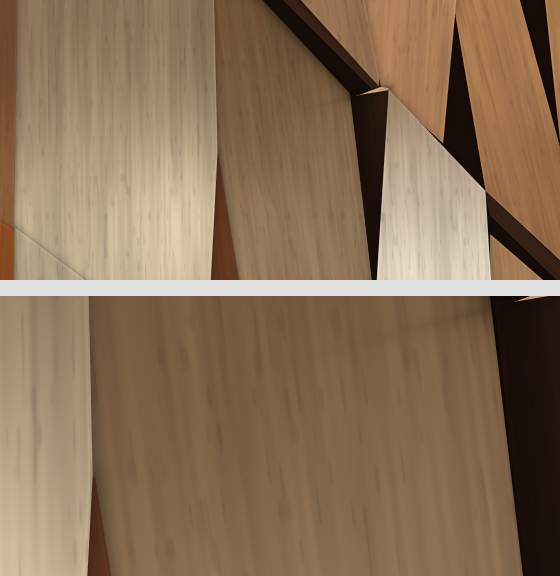
Top: the whole. Bottom: its middle third, enlarged.
Write a Shadertoy shader that draws this texture.

```glsl
// Overlapping slanted wood veneer panels with dark gaps between their facets.

float hash(vec2 p) {
    vec3 q = fract(vec3(p.xyx) * 0.1031);
    q += dot(q, q.yzx + 33.33);
    return fract((q.x + q.y) * q.z);
}

float noise(vec2 p) {
    vec2 i = floor(p), f = fract(p);
    f = f * f * (3.0 - 2.0 * f);
    return mix(mix(hash(i), hash(i + vec2(1, 0)), f.x),
               mix(hash(i + vec2(0, 1)), hash(i + vec2(1, 1)), f.x), f.y);
}

// Signed distance to the line a-b, positive on its left side
float side(vec2 p, vec2 a, vec2 b) {
    vec2 e = normalize(b - a);
    return dot(p - a, vec2(-e.y, e.x));
}

// Long fibres, broad streaks and cloudy stains; lean tilts the fibres
float woodGrain(vec2 p, float lean) {
    vec2 q = vec2(p.x + lean * p.y, p.y);
    float fibres = noise(q * vec2(115.0, 5.0)) - 0.5;
    float streaks = noise(q * vec2(32.0, 1.4) + 17.0) - 0.5;
    float stains = noise(q * vec2(7.0, 4.0) + 41.0) - 0.5;
    float pores = smoothstep(0.72, 0.95, noise(q * vec2(150.0, 22.0) + 73.0));
    return 1.0 + 0.11 * fibres + 0.10 * streaks + 0.08 * stains - 0.07 * pores;
}

// Paints a convex panel, corners clockwise, shaded from bottom to top
void panel(inout vec3 col, vec2 p, vec2 a, vec2 b, vec2 c, vec2 d,
           vec3 bottom, vec3 top, float lean) {
    float dist = max(max(side(p, a, b), side(p, b, c)),
                     max(side(p, c, d), side(p, d, a)));
    float cover = clamp(0.5 - dist * iResolution.y, 0.0, 1.0);
    vec3 wood = mix(bottom, top, smoothstep(0.0, 1.0, p.y)) * woodGrain(p, lean);
    wood *= 1.0 + 0.10 * exp(-abs(dist + 0.004) / 0.002);
    col *= 1.0 - 0.22 * exp(-max(dist, 0.0) / 0.010);
    col = mix(col, wood, cover);
}

void mainImage(out vec4 fragColor, in vec2 fragCoord) {
    vec2 p = fragCoord / iResolution.y;
    p.x *= 2.0 * iResolution.y / iResolution.x;
    vec3 shadow = vec3(0.09, 0.05, 0.035);
    vec3 darkFace = vec3(0.21, 0.125, 0.08);
    vec3 amber = vec3(0.66, 0.47, 0.31);
    vec3 col = shadow;

    // Right side: recessed faces, then amber panels
    panel(col, p, vec2(1.73, 0.32), vec2(2.05, 0.02), vec2(2.05, -0.06), vec2(1.75, 0.23),
          darkFace, darkFace, 0.9);
    panel(col, p, vec2(1.615, 1.01), vec2(1.854, 1.01), vec2(2.15, -0.07), vec2(1.734, 0.318),
          vec3(0.57, 0.40, 0.26), amber, 0.24);
    panel(col, p, vec2(1.945, 1.01), vec2(2.1, 1.01), vec2(2.1, 0.4), vec2(2.005, 0.45),
          amber, amber, 0.1);
    panel(col, p, vec2(1.75, 0.165), vec2(1.94, 0.0), vec2(1.93, -0.02), vec2(1.75, -0.02),
          vec3(0.62, 0.47, 0.32), amber, 0.1);
    panel(col, p, vec2(1.29, 1.01), vec2(1.631, 1.01), vec2(1.583, 0.487), vec2(1.36, 0.69),
          vec3(0.63, 0.47, 0.33), vec3(0.67, 0.49, 0.34), -0.07);

    // Diagonal bar and the panel above it
    panel(col, p, vec2(0.99, 1.02), vec2(1.073, 1.01), vec2(1.354, 0.69), vec2(1.33, 0.68),
          darkFace, darkFace, 0.9);
    panel(col, p, vec2(1.065, 1.01), vec2(1.30, 1.01), vec2(1.354, 0.727), vec2(1.354, 0.69),
          vec3(0.52, 0.39, 0.28), vec3(0.57, 0.43, 0.31), 0.16);

    // Broad middle panel, darkened where the bar overhangs it
    float overhang = exp(-max(-side(p, vec2(0.9375, 1.0), vec2(1.25, 0.666)), 0.0) / 0.02);
    float umber = 1.0 - 0.45 * overhang;
    panel(col, p, vec2(0.7, 1.255), vec2(1.25, 0.666), vec2(1.33, -0.01), vec2(0.7, -0.01),
          vec3(0.57, 0.465, 0.35) * umber, vec3(0.43, 0.315, 0.21) * umber, 0.13);

    // Narrow dark face, its lit cap and the pale panel beside it
    panel(col, p, vec2(1.255, 0.66), vec2(1.388, 0.682), vec2(1.344, -0.02), vec2(1.33, -0.02),
          shadow, mix(shadow, darkFace, smoothstep(1.27, 1.38, p.x)), 0.1);
    panel(col, p, vec2(1.28, 0.66), vec2(1.36, 0.69), vec2(1.39, 0.685), vec2(1.388, 0.678),
          amber, vec3(0.76, 0.61, 0.46), 0.0);
    panel(col, p, vec2(1.388, 0.682), vec2(1.734, 0.318), vec2(1.755, -0.02), vec2(1.344, -0.02),
          vec3(0.86, 0.81, 0.73), vec3(0.50, 0.38, 0.27), 0.05);

    // Red wedge behind the large pale panel
    panel(col, p, vec2(0.77, 0.46), vec2(0.78, 0.45), vec2(0.855, -0.01), vec2(0.7, -0.01),
          vec3(0.37, 0.21, 0.12), vec3(0.26, 0.14, 0.08), 0.12);
    vec2 sheen = (p - vec2(0.60, 0.27)) / vec2(0.22, 0.30);
    vec3 glow = vec3(0.13, 0.125, 0.12) * exp(-dot(sheen, sheen));
    panel(col, p, vec2(0.743, 2.0), vec2(0.777, 0.453), vec2(0.752, -0.02), vec2(-4.0, -0.02),
          vec3(0.74, 0.67, 0.55) + glow, vec3(0.54, 0.45, 0.345) + glow, 0.01);

    // Left edge: lower corner and two amber strips
    panel(col, p, vec2(0.04, 0.198), vec2(0.305, 0.0), vec2(0.29, -0.02), vec2(0.04, -0.02),
          vec3(0.69, 0.63, 0.52), vec3(0.62, 0.55, 0.44), 0.05);
    panel(col, p, vec2(-0.1, 1.01), vec2(0.0625, 1.01), vec2(0.047, -0.02), vec2(-0.1, -0.02),
          vec3(0.53, 0.36, 0.23), vec3(0.42, 0.28, 0.18), -0.02);
    panel(col, p, vec2(-0.1, 0.27), vec2(0.05, 0.18), vec2(0.049, -0.02), vec2(-0.1, -0.02),
          vec3(0.54, 0.29, 0.13), vec3(0.45, 0.25, 0.12), 0.0);

    fragColor = vec4(clamp(col, 0.0, 1.0), 1.0);
}
```
